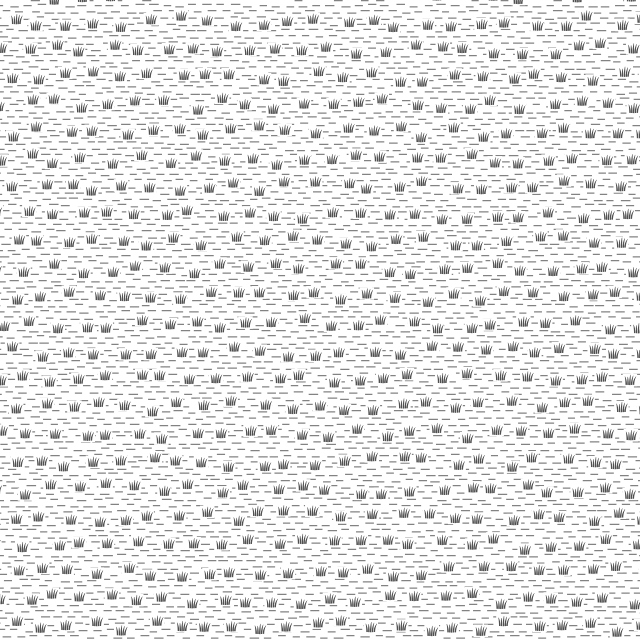
Give the GLSL for this pattern, as a Shadertoy shader.

```glsl
// Marsh map pattern: staggered short dashes with scattered tufts of grass.

// Lengths are in design units; the canvas is UNITS high.
const float UNITS = 512.0;
const vec3 PAPER = vec3(1.0);
const vec3 DASH_INK = vec3(0.51);
const vec3 BLADE_INK = vec3(0.31);

const vec2 DASH_CELL = vec2(11.0, 5.0);
const float DASH_MIN = 5.6;        // shortest dash
const float DASH_VARY = 2.2;       // extra random length
const float DASH_SHIFT = 1.4;      // random sideways shift
const float DASH_THICK = 1.0;
const float ROW_STAGGER = 0.43;    // row offset as a share of the cell

const float TUFT_CELL = 22.0;
const float TUFT_JITTER = 9.5;
const vec2 TUFT_CLEAR = vec2(5.8, 5.0);  // half size kept free of dashes
const float TUFT_HEIGHT = 8.2;
const float BLADE_SPACING = 1.45;
const float BLADE_LEAN = 0.75;
const float BLADE_HALF_WIDTH = 0.62;

vec2 hash22(vec2 p) {
    vec3 q = fract(vec3(p.xyx) * vec3(0.1031, 0.1030, 0.0973));
    q += dot(q, q.yzx + 33.33);
    return fract((q.xx + q.yz) * q.zy);
}

// Share of a pixel, centred at d, that a band of the given half width covers.
float bandCover(float d, float halfWidth, float px) {
    float r = 0.5 * px;
    return max(0.0, min(d + r, halfWidth) - max(d - r, -halfWidth)) / px;
}

float dashes(vec2 p, float px) {
    float row = floor(p.y / DASH_CELL.y);
    p.x += DASH_CELL.x * fract(row * ROW_STAGGER);
    vec2 cell = vec2(floor(p.x / DASH_CELL.x), row);
    vec2 rnd = hash22(cell + 71.0);
    vec2 rnd2 = hash22(cell + 213.0);

    // Whole-unit vertical steps keep the strokes crisp.
    vec2 shift = vec2((rnd.x * 2.0 - 1.0) * DASH_SHIFT, floor(rnd.y * 3.0) - 1.0);
    vec2 d = p - (cell + 0.5) * DASH_CELL - shift;
    float len = DASH_MIN + DASH_VARY * rnd2.x;
    return bandCover(d.x, 0.5 * len, px) * bandCover(d.y, 0.5 * DASH_THICK, px);
}

// Five tapered blades that fan out; q is relative to the tuft centre.
float tuft(vec2 q, float px) {
    float y = q.y + 0.5 * TUFT_HEIGHT;
    float ink = 0.0;
    for (int i = -2; i <= 2; i++) {
        float side = float(i);
        float height = TUFT_HEIGHT * (1.0 - 0.09 * abs(side) - (i == -1 ? 0.12 : 0.0));
        float foot = 0.1 * abs(side);
        float t = clamp((y - foot) / height, 0.0, 1.0);
        float centre = side * (BLADE_SPACING + BLADE_LEAN * t * t) + 0.5 * t * t;
        float halfWidth = BLADE_HALF_WIDTH * (1.0 - 0.75 * t * t);
        float cover = bandCover(q.x - centre, halfWidth, px)
                    * bandCover(y - foot - 0.5 * height, 0.5 * height, px);
        ink = max(ink, cover);
    }
    return ink;
}

void mainImage(out vec4 fragColor, in vec2 fragCoord) {
    float px = UNITS / iResolution.y;
    vec2 p = fragCoord * px;

    // Tufts on a jittered brick grid, each clearing the dashes around it.
    float grass = 0.0;
    float open = 1.0;
    float baseRow = floor(p.y / TUFT_CELL);
    for (int j = -1; j <= 1; j++) {
        float row = baseRow + float(j);
        float stagger = 0.5 * mod(row, 2.0);
        float baseCol = floor(p.x / TUFT_CELL - stagger);
        for (int i = -1; i <= 1; i++) {
            vec2 cell = vec2(baseCol + float(i), row);
            vec2 jitter = (hash22(cell + 17.0) - 0.5) * TUFT_JITTER;
            vec2 q = p - (cell + vec2(0.5 + stagger, 0.5)) * TUFT_CELL - jitter;
            grass = max(grass, tuft(q, px));
            open *= 1.0 - bandCover(q.x, TUFT_CLEAR.x, px) * bandCover(q.y, TUFT_CLEAR.y, px);
        }
    }

    vec3 color = mix(PAPER, DASH_INK, dashes(p, px) * open);
    color = mix(color, BLADE_INK, grass);
    fragColor = vec4(color, 1.0);
}
```
